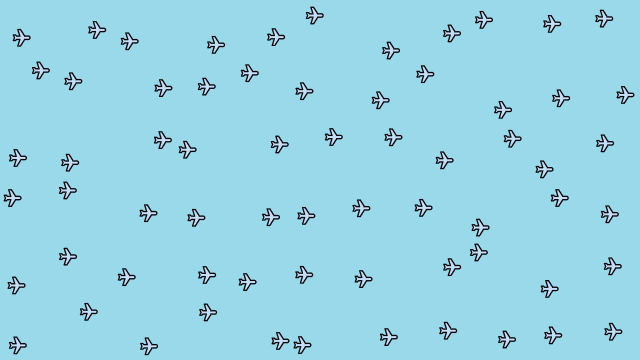
Write a Shadertoy shader that draws this pattern.

```glsl
// Small outlined aeroplanes, all flying right, scattered over a flat pale sky.
// The frame is split into cells; each holds one plane at a hashed offset.
// A plane is a signed distance: a mirrored polygon joined with a capsule.

const vec3 SKY  = vec3(0.604, 0.851, 0.918);
const vec3 HULL = vec3(0.77, 0.87, 0.97);
const vec3 INK  = vec3(0.01, 0.015, 0.03);

const float ROWS = 6.0;            // planes per canvas height
const float UNITS = 648.0;         // plane units per canvas height
const float PLANE_RADIUS = 17.0;   // plane extent, in plane units
const float STROKE = 1.2;          // half width of the outline, in plane units

// Upper half of tail and wing; the last two points lie below the mirror axis
// so that no outline runs along it.
const int CORNERS = 10;
const vec2 HALF_PLANE[CORNERS] = vec2[CORNERS](
    vec2(-12.8, 0.0), vec2(-14.8, 5.0), vec2(-11.2, 5.0), vec2(-9.0, 3.0),
    vec2(-3.2, 3.0), vec2(-6.8, 14.8), vec2(-2.0, 14.8), vec2(5.5, 3.0),
    vec2(5.5, -6.0), vec2(-12.8, -6.0));

vec2 hash22(vec2 p) {
    vec3 q = fract(p.xyx * vec3(0.1031, 0.1030, 0.0973));
    q += dot(q, q.yzx + 33.33);
    return fract((q.xx + q.yz) * q.zy);
}

float capsuleDistance(vec2 p, vec2 a, vec2 b, float radius) {
    vec2 ab = b - a;
    float t = clamp(dot(p - a, ab) / dot(ab, ab), 0.0, 1.0);
    return length(p - a - ab * t) - radius;
}

// Signed distance to the closed half outline
float halfPlaneDistance(vec2 p) {
    float nearest = 1e6;
    float side = 1.0;
    for (int i = 0, j = CORNERS - 1; i < CORNERS; j = i, i++) {
        vec2 a = HALF_PLANE[i];
        vec2 edge = HALF_PLANE[j] - a;
        vec2 w = p - a;
        vec2 gap = w - edge * clamp(dot(w, edge) / dot(edge, edge), 0.0, 1.0);
        nearest = min(nearest, dot(gap, gap));
        bvec3 crossing = bvec3(p.y >= a.y, p.y < HALF_PLANE[j].y,
                               edge.x * w.y > edge.y * w.x);
        if (all(crossing) || all(not(crossing))) side = -side;
    }
    return side * sqrt(nearest);
}

float planeDistance(vec2 p) {
    p.y = abs(p.y);
    float fuselage = capsuleDistance(p, vec2(-4.0, 0.0), vec2(12.0, 0.0), 3.0);
    return min(halfPlaneDistance(p), fuselage);
}

// Position relative to the plane of the surrounding cell, in plane units
vec2 scatter(vec2 p, vec2 cellSize) {
    vec2 cell = floor(p / cellSize);
    vec2 room = cellSize - 2.0 * PLANE_RADIUS / UNITS;
    vec2 center = (cell + 0.5) * cellSize + (hash22(cell + 7.0) - 0.5) * room;
    return (p - center) * UNITS;
}

// Share of a pixel covered by a shape at signed distance d
float coverage(float d, float pixel) {
    return clamp(0.5 - d / pixel, 0.0, 1.0);
}

void mainImage(out vec4 fragColor, in vec2 fragCoord) {
    vec2 p = fragCoord / iResolution.y;
    float aspect = iResolution.x / iResolution.y;
    float columns = max(1.0, round(aspect * 6.2));
    vec2 cellSize = vec2(aspect / columns, 1.0 / ROWS);

    float d = planeDistance(scatter(p, cellSize));
    float pixel = UNITS / iResolution.y;

    // Outline first, then the hull inside it
    vec3 color = mix(SKY, INK, coverage(d - STROKE, pixel));
    color = mix(color, HULL, coverage(d + STROKE, pixel));
    fragColor = vec4(color, 1.0);
}
```
